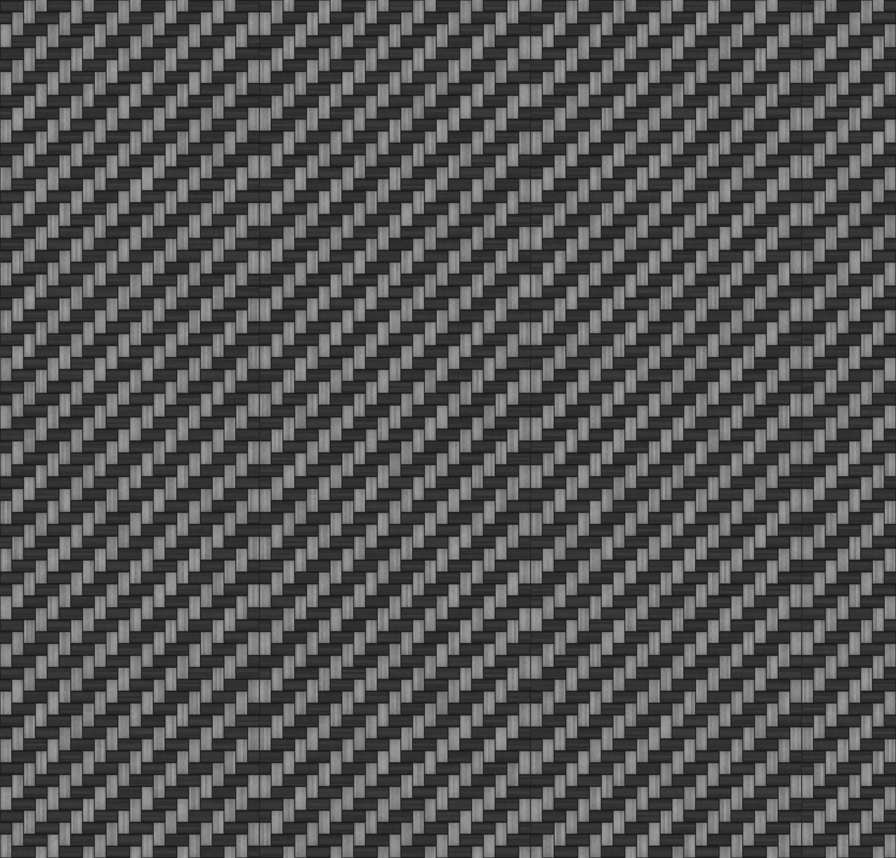
Reproduce this texture procedurally as a WebGL 1 fragment shader.

```glsl
precision highp float;
// Carbon fibre twill: light upright tows over dark level tows, two over and two under.

#define TOWS vec2(76.0, 72.0)  // tows across and down
#define SLIP_SPACING 23.0      // columns between slips of the diagonal
#define STRANDS 5.0            // filaments in each tow
#define GAP 0.10               // soft shadow beside a tow, in tow widths
#define LIGHT_TONE 0.52
#define DARK_TONE 0.195
#define GAP_TONE 0.10
#define LIGHT_GRAIN 0.15
#define DARK_GRAIN 0.07
#define SAMPLES 3              // antialiasing samples per axis

uniform vec2 u_resolution;

float hash(vec2 p) {
  vec3 q = fract(p.xyx * vec3(0.1031, 0.1030, 0.0973));
  q += dot(q, q.yzx + 33.33);
  return fract((q.x + q.y) * q.z);
}

// Filament brightness around zero, with slight variation along the tow
float filaments(float across, float along, vec2 id) {
  float strand = floor(across * STRANDS);
  vec2 seed = id * 7.0 + vec2(strand * 3.0, strand);
  float wear = hash(seed + 51.0 + floor(along * 4.0));
  return mix(hash(seed), wear, 0.25) - 0.5;
}

// Coverage that fades to zero at both edges of the range 0 to size
float inside(float x, float size, float softness) {
  return smoothstep(0.0, softness, min(x, size - x));
}

float weave(vec2 uv) {
  vec2 grid = vec2(uv.x, 1.0 - uv.y) * TOWS;
  vec2 cell = floor(grid);
  vec2 local = fract(grid);

  // Diagonal step, interrupted at intervals by a one-row slip
  float slip = floor((cell.x + 1.0) / SLIP_SPACING);
  float phase = mod(cell.x + cell.y - 2.0 - slip, 4.0);

  if (phase < 2.0) {
    // Upright tow: bright crown, shaded where it dives under
    float along = phase + local.y;
    vec2 id = vec2(cell.x, cell.y - phase);
    float crown = sin(along * 1.5708);
    float tone = LIGHT_TONE + 0.07 * (crown - 0.6);
    tone += LIGHT_GRAIN * filaments(local.x, along, id);
    float cover = inside(local.x, 1.0, GAP) * inside(along, 2.0, GAP);
    return mix(GAP_TONE + 0.08, tone, cover);
  }

  // Level tow: dark filaments with a faint sheen across the middle
  float along = phase - 2.0 + local.x;
  vec2 id = vec2(cell.x - phase + 200.0, cell.y);
  float tone = DARK_TONE + 0.03 * (sin(local.y * 3.1416) - 0.6);
  tone += DARK_GRAIN * filaments(local.y, along, id);
  float cover = inside(local.y, 1.0, GAP * 1.5) * inside(along, 2.0, GAP);
  return mix(GAP_TONE, tone, cover);
}

void main() {
  float total = 0.0;
  for (int y = 0; y < SAMPLES; y++) {
    for (int x = 0; x < SAMPLES; x++) {
      vec2 offset = (vec2(float(x), float(y)) + 0.5) / float(SAMPLES) - 0.5;
      total += weave((gl_FragCoord.xy + offset) / u_resolution);
    }
  }
  gl_FragColor = vec4(vec3(total / float(SAMPLES * SAMPLES)), 1.0);
}
```
